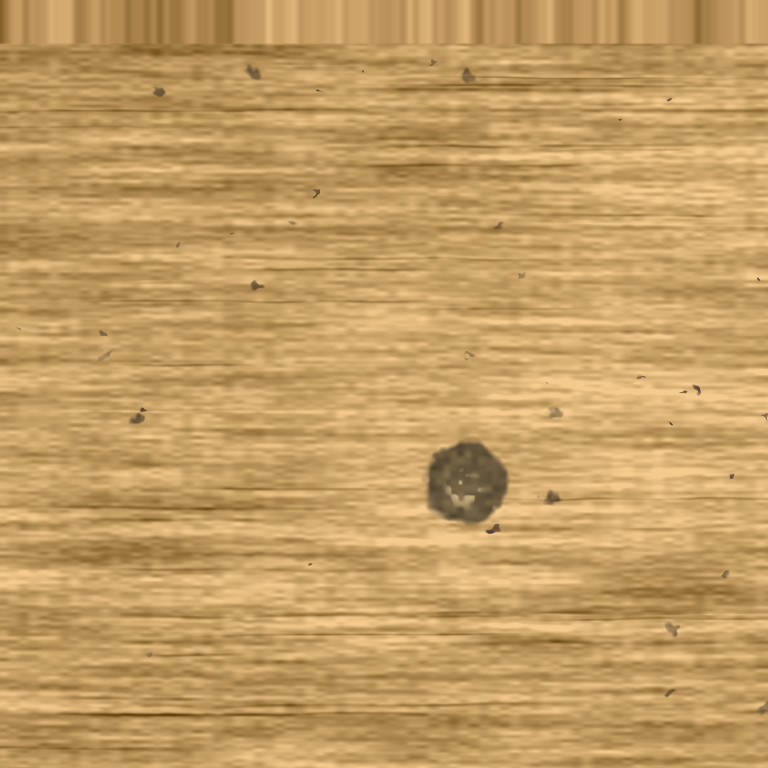
Reproduce this texture procedurally as a Shadertoy shader.

```glsl
// Brushed brass sheet with dark scratches, specks, one round pit and a striped top band.

const vec3 BRASS = vec3(0.778, 0.624, 0.397);
const vec3 TONE_STEP = vec3(0.086, 0.080, 0.076);
const vec3 BAND_BRASS = vec3(0.72, 0.56, 0.34);
const vec3 SPECK_COLOR = vec3(0.25, 0.20, 0.14);
const vec3 PIT_COLOR = vec3(0.39, 0.33, 0.23);
const vec3 GLINT_COLOR = vec3(0.86, 0.76, 0.56);
const vec2 PIT_CENTER = vec2(0.607, 0.371);
const float PIT_RADIUS = 0.055;
const float BAND_EDGE = 0.943;
const float STREAK_CONTRAST = 1.15;
const int SCRATCH_COUNT = 44;
const int SPECK_COUNT = 38;

float hash(vec2 p) {
    return fract(sin(dot(p, vec2(127.1, 311.7))) * 43758.5453);
}

float noise(vec2 p) {
    vec2 cell = floor(p);
    vec2 f = fract(p);
    f = f * f * (3.0 - 2.0 * f);
    float low = mix(hash(cell), hash(cell + vec2(1.0, 0.0)), f.x);
    float high = mix(hash(cell + vec2(0.0, 1.0)), hash(cell + 1.0), f.x);
    return mix(low, high, f.y);
}

float signedNoise(vec2 p) {
    return 2.0 * noise(p) - 1.0;
}

// Brushed grain: noise layers stretched along x
float brushedTone(vec2 p) {
    p.y += 0.006 * signedNoise(p * vec2(2.0, 3.0));
    float tone = 0.45 * signedNoise(p * vec2(2.5, 6.0) + 3.7);
    tone += 0.80 * signedNoise(p * vec2(3.0, 46.0) + 11.3);
    tone += 1.00 * signedNoise(p * vec2(6.0, 112.0) + 23.9);
    tone += 0.80 * signedNoise(p * vec2(15.0, 205.0) + 41.1);
    tone += 0.75 * signedNoise(p * vec2(75.0, 215.0) + 67.7);
    return tone * STREAK_CONTRAST;
}

// Thin, nearly level scratches with faded ends
float scratchTone(vec2 p) {
    float tone = 0.0;
    for (int i = 0; i < SCRATCH_COUNT; i++) {
        float id = float(i);
        vec2 center = vec2(hash(vec2(id, 1.0)), BAND_EDGE * hash(vec2(id, 2.0)));
        float halfLength = mix(0.06, 0.42, hash(vec2(id, 3.0)));
        float width = mix(0.0014, 0.0030, hash(vec2(id, 4.0)));
        float slope = 0.016 * (hash(vec2(id, 5.0)) - 0.5);
        vec2 d = p - center;
        d.y -= slope * d.x + 0.0015 * signedNoise(vec2(p.x * 14.0, id));
        float line = exp(-d.y * d.y / (width * width));
        float ends = 1.0 - smoothstep(0.4, 1.0, abs(d.x) / halfLength);
        float wear = 0.35 + 0.9 * noise(vec2(p.x * 22.0, id + 50.0));
        float strength = hash(vec2(id, 6.0)) < 0.78 ? -2.1 : 1.0;
        tone += strength * line * ends * wear;
    }
    return tone;
}

// Ragged dark flecks, mostly tiny
float speckMask(vec2 p) {
    float mask = 0.0;
    vec2 ragged = 0.005 * vec2(signedNoise(p * 130.0), signedNoise(p * 130.0 + 31.0));
    for (int i = 0; i < SPECK_COUNT; i++) {
        float id = float(i);
        vec2 center = vec2(hash(vec2(id, 11.0)), 0.93 * pow(hash(vec2(id, 12.0)), 0.7));
        float size = mix(0.004, 0.019, pow(hash(vec2(id, 13.0)), 3.0));
        float angle = 1.4 * (hash(vec2(id, 14.0)) - 0.5);
        float c = cos(angle);
        float s = sin(angle);
        vec2 d = mat2(c, -s, s, c) * (p + ragged - center);
        d.y *= mix(1.3, 2.6, hash(vec2(id, 15.0)));
        float opacity = mix(0.35, 0.95, hash(vec2(id, 16.0)));
        mask = max(mask, opacity * (1.0 - smoothstep(0.45, 1.1, length(d) / size)));
    }
    return mask * (0.55 + 0.45 * noise(p * 150.0 + 9.0));
}

// Round pit with a soft rim and bright flecks inside
vec3 addPit(vec3 color, vec2 p) {
    vec2 d = p - PIT_CENTER;
    float edge = length(d) + 0.005 * signedNoise(p * 45.0) + 0.003 * signedNoise(p * 120.0);
    float mask = 1.0 - smoothstep(PIT_RADIUS - 0.006, PIT_RADIUS + 0.005, edge);
    float rim = smoothstep(0.4, 0.9, edge / PIT_RADIUS);
    vec3 pit = PIT_COLOR * (1.08 - 0.16 * rim + 0.22 * signedNoise(p * 110.0));
    float core = 1.0 - smoothstep(0.012, 0.032, length(d + vec2(0.002, 0.008)));
    float flecks = smoothstep(0.52, 0.78, noise(p * vec2(125.0, 105.0) + 5.0));
    pit = mix(pit, GLINT_COLOR, 0.85 * core * flecks);
    return mix(color, pit, 0.95 * mask);
}

// Vertical stripes of the top band
vec3 bandColor(float x) {
    float tone = 1.0 * signedNoise(vec2(x * 14.0, 71.0));
    tone += 1.2 * signedNoise(vec2(x * 48.0, 83.0));
    tone += 0.8 * signedNoise(vec2(x * 120.0, 97.0));
    return BAND_BRASS + TONE_STEP * tone;
}

void mainImage(out vec4 fragColor, in vec2 fragCoord) {
    vec2 p = fragCoord / iResolution.xy;

    // Metal, slightly duller towards the top left
    float dullness = 0.9 * smoothstep(0.55, 1.0, p.y) * (1.0 - 0.5 * p.x);
    float tone = brushedTone(p) + scratchTone(p) - dullness + 0.25;
    vec3 color = BRASS + TONE_STEP * clamp(tone, -4.5, 2.1);

    // Marks on the surface
    color = mix(color, SPECK_COLOR, speckMask(p));
    color = addPit(color, p);

    // Top band
    float band = smoothstep(BAND_EDGE - 0.002, BAND_EDGE + 0.002, p.y);
    color = mix(color, bandColor(p.x), band);

    fragColor = vec4(clamp(color, 0.0, 1.0), 1.0);
}
```
